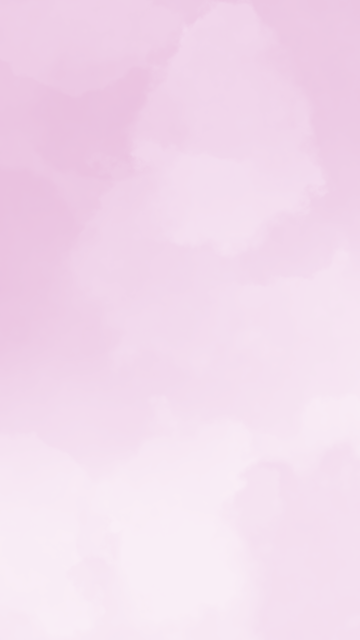
This texture is drawn by a WebGL 1 fragment shader. Its source:

```glsl
precision highp float;
uniform vec2 u_resolution;

float hash(vec2 p) {
  vec3 q = fract(vec3(p.xyx) * 0.1031);
  q += dot(q, q.yzx + 33.33);
  return fract((q.x + q.y) * q.z);
}

float noise(vec2 p) {
  vec2 i = floor(p);
  vec2 f = fract(p);
  f = f * f * f * (f * (f * 6.0 - 15.0) + 10.0);
  float low = mix(hash(i), hash(i + vec2(1.0, 0.0)), f.x);
  float high = mix(hash(i + vec2(0.0, 1.0)), hash(i + vec2(1.0)), f.x);
  return mix(low, high, f.y);
}

// Centred fractal noise, about -0.5 to 0.5
float fbm(vec2 p) {
  float sum = 0.0;
  float amplitude = 0.5;
  for (int i = 0; i < 6; i++) {
    sum += amplitude * (noise(p) - 0.5);
    p = mat2(1.6, 1.2, -1.2, 1.6) * p + 17.3;
    amplitude *= 0.5;
  }
  return sum;
}

// Ragged elliptical puff; its rim is crisp in places and misty in others
float puff(vec2 p, vec2 center, vec2 radius, float ragged) {
  float inside = 1.0 - length((p - center) / radius) + ragged;
  float mist = smoothstep(-0.15, 0.2, fbm(p * 3.0 + center * 9.0));
  return smoothstep(0.0, mix(0.12, 0.8, mist), inside);
}

// Bank of cloud: billowing top edge, fading out below
float bank(vec2 p, float top, float ragged) {
  float depth = top - p.y + ragged * 0.22;
  float mist = smoothstep(-0.1, 0.25, fbm(p * 3.5 + top * 7.0));
  return smoothstep(0.0, mix(0.025, 0.2, mist), depth) * exp(-max(depth, 0.0) * 3.5);
}

vec3 pinkWash(float light) {
  vec3 rose = vec3(0.915, 0.755, 0.875);
  vec3 blush = vec3(0.950, 0.857, 0.931);
  vec3 pearl = vec3(0.976, 0.932, 0.964);
  vec3 color = mix(rose, blush, clamp(light * 2.0, 0.0, 1.0));
  return mix(color, pearl, clamp(light * 2.0 - 1.0, 0.0, 1.0));
}

void main() {
  vec2 p = gl_FragCoord.xy / u_resolution.x;
  float ragged = fbm(p * 5.0) + 0.35 * fbm(p * 19.0 + 5.0);

  // Rosy sky paling downwards, lighter at mid right
  float light = mix(0.84, 0.15, smoothstep(0.1, 1.5, p.y));
  light += 0.4 * (p.x - 0.5) * exp(-6.0 * (p.y - 0.9) * (p.y - 0.9));
  light += 0.24 * fbm(p * vec2(2.0, 2.6) + 3.0);

  // Upper puffs and the deeper hollows beside them
  light += 0.22 * puff(p, vec2(0.62, 1.38), vec2(0.27, 0.33), ragged);
  light += 0.12 * puff(p, vec2(0.52, 1.05), vec2(0.38, 0.32), ragged);
  light += 0.10 * puff(p, vec2(0.20, 1.70), vec2(0.32, 0.16), ragged);
  light -= 0.10 * puff(p, vec2(0.30, 1.46), vec2(0.26, 0.20), ragged * 0.5);
  light -= 0.10 * puff(p, vec2(0.00, 1.02), vec2(0.32, 0.30), ragged * 0.5);

  // Banks drifting in from the right
  float right = smoothstep(0.45, 0.9, p.x);
  light += 0.20 * right * bank(p, 1.06 + 0.12 * (p.x - 0.8), ragged);
  light += 0.14 * right * bank(p, 0.62 + 0.30 * (p.x - 0.8), ragged);

  // Pale lower clouds over a pink gap
  light -= 0.28 * puff(p, vec2(0.92, 0.20), vec2(0.34, 0.36), ragged * 0.6);
  light += 0.13 * puff(p, vec2(0.06, 0.27), vec2(0.24, 0.30), ragged);
  light += 0.16 * puff(p, vec2(0.49, 0.34), vec2(0.25, 0.36), ragged);
  light -= 0.10 * puff(p, vec2(0.27, 0.28), vec2(0.07, 0.20), ragged);

  // Faint dabs of paint
  light += 0.07 * fbm(p * vec2(16.0, 13.0)) + 0.04 * fbm(p * 42.0);

  gl_FragColor = vec4(pinkWash(light), 1.0);
}
```
